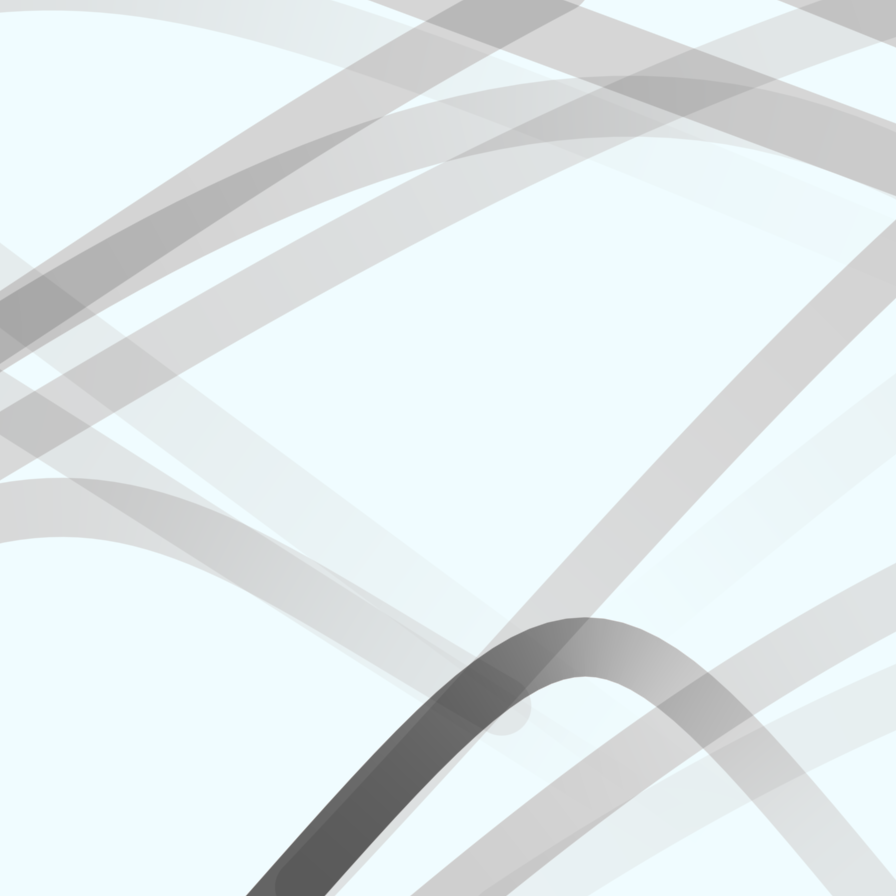
A WebGL 2 fragment shader for this background:

```glsl
#version 300 es
precision highp float;

uniform vec2 u_resolution;
out vec4 fragColor;

vec2 cubicPoint(vec2 a, vec2 b, vec2 c, vec2 d, float t) {
    float s = 1.0 - t;
    return s * s * s * a + 3.0 * s * s * t * b + 3.0 * s * t * t * c + t * t * t * d;
}

// Distance to a cubic curve (x) and the nearest position along it (y)
vec2 curveDistance(vec2 p, vec2 a, vec2 b, vec2 c, vec2 d) {
    const int SEGMENTS = 32;
    vec2 nearest = vec2(1e3, 0.0);
    vec2 from = a;
    for (int i = 1; i <= SEGMENTS; i++) {
        vec2 to = cubicPoint(a, b, c, d, float(i) / float(SEGMENTS));
        vec2 edge = to - from;
        float h = clamp(dot(p - from, edge) / dot(edge, edge), 0.0, 1.0);
        float dist = length(p - from - edge * h);
        if (dist < nearest.x) nearest = vec2(dist, (float(i - 1) + h) / float(SEGMENTS));
        from = to;
    }
    return nearest;
}

// Translucent grey ribbon whose density changes from start to end
void ribbon(inout vec3 color, vec2 p, vec2 a, vec2 b, vec2 c, vec2 d,
            float halfWidth, float startDensity, float endDensity) {
    vec2 curve = curveDistance(p, a, b, c, d);
    float blur = 1.0 / min(u_resolution.x, u_resolution.y);
    float cover = 1.0 - smoothstep(-blur, blur, curve.x - halfWidth);
    float density = cover * mix(startDensity, endDensity, smoothstep(0.0, 1.0, curve.y));
    float luma = dot(color, vec3(0.3, 0.59, 0.11));
    color = mix(color, vec3(luma), min(1.0, density * 7.0)) * (1.0 - density);
}

void main() {
    vec2 p = gl_FragCoord.xy / u_resolution;
    vec3 color = vec3(0.94, 0.99, 1.0);

    // Faint bands
    ribbon(color, p, vec2(-0.039, 0.711), vec2(0.26, 0.486), vec2(0.521, 0.297), vec2(0.885, 0.023), 0.038, 0.06, 0.0);
    ribbon(color, p, vec2(-0.039, 0.576), vec2(0.26, 0.388), vec2(0.521, 0.219), vec2(0.781, 0.056), 0.031, 0.09, 0.0);
    ribbon(color, p, vec2(0.56, -0.022), vec2(0.69, 0.065), vec2(0.85, 0.16), vec2(1.042, 0.24), 0.034, 0.04, 0.05);
    ribbon(color, p, vec2(0.651, 0.258), vec2(0.755, 0.34), vec2(0.88, 0.45), vec2(1.042, 0.57), 0.036, 0.0, 0.03);
    ribbon(color, p, vec2(-0.039, 1.016), vec2(0.195, 1.046), vec2(0.391, 0.974), vec2(1.042, 0.70), 0.034, 0.10, 0.01);

    // Upper sweeps
    ribbon(color, p, vec2(-0.039, 0.479), vec2(0.312, 0.688), vec2(0.625, 0.876), vec2(1.042, 1.007), 0.033, 0.13, 0.08);
    ribbon(color, p, vec2(-0.039, 0.609), vec2(0.182, 0.753), vec2(0.365, 0.883), vec2(0.625, 1.02), 0.034, 0.15, 0.14);
    ribbon(color, p, vec2(0.391, 1.048), vec2(0.608, 0.967), vec2(0.825, 0.887), vec2(1.042, 0.806), 0.038, 0.14, 0.14);
    ribbon(color, p, vec2(0.833, 1.055), vec2(0.9, 1.028), vec2(0.97, 1.0), vec2(1.042, 0.971), 0.038, 0.15, 0.15);
    ribbon(color, p, vec2(-0.039, 0.6), vec2(0.352, 0.848), vec2(0.697, 0.98), vec2(1.042, 0.794), 0.034, 0.16, 0.05);

    // Lower sweeps and the diagonal
    ribbon(color, p, vec2(-0.039, 0.418), vec2(0.169, 0.477), vec2(0.299, 0.362), vec2(0.56, 0.212), 0.033, 0.13, 0.06);
    ribbon(color, p, vec2(1.042, 0.75), vec2(0.807, 0.538), vec2(0.586, 0.271), vec2(0.339, 0.01), 0.032, 0.15, 0.1);
    ribbon(color, p, vec2(0.469, -0.035), vec2(0.664, 0.128), vec2(0.833, 0.251), vec2(1.042, 0.355), 0.034, 0.17, 0.09);

    // Dark arch
    ribbon(color, p, vec2(0.299, -0.022), vec2(0.651, 0.378), vec2(0.661, 0.378), vec2(0.99, -0.022), 0.033, 0.6, 0.08);

    fragColor = vec4(color, 1.0);
}
```
